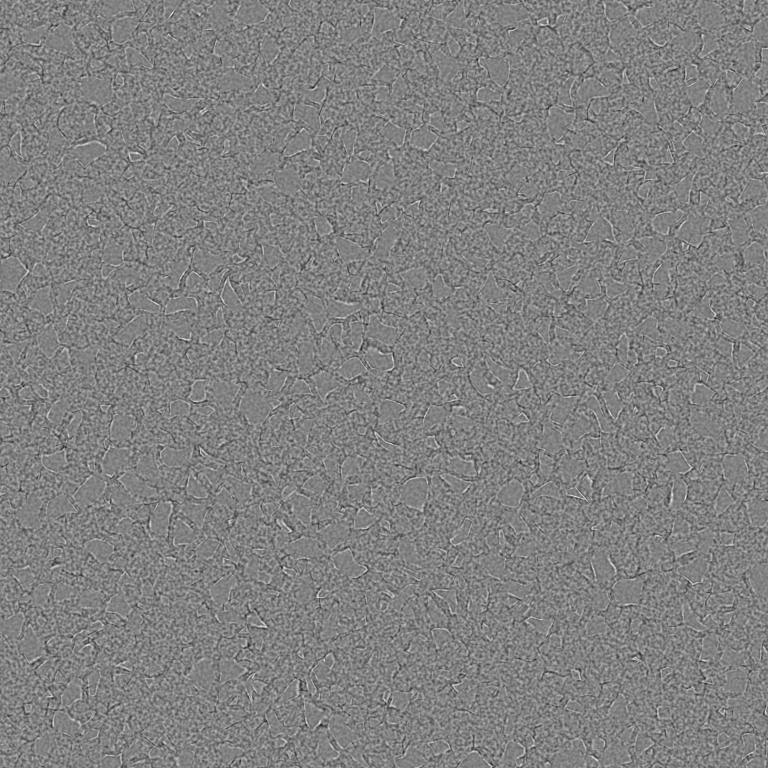
Give the GLSL for this texture map, as a Shadertoy shader.

```glsl
const float MID_GREY = 0.508;
const float TAU = 6.2831853;

vec2 hash2(vec2 cell, float seed) {
    uvec2 q = uvec2(ivec2(cell) + 4096) * uvec2(1597334673u, 3812015801u);
    uint n = (q.x ^ q.y ^ (uint(seed) * 2798796415u)) * 1597334673u;
    n = (n ^ (n >> 15)) * 2246822519u;
    n ^= n >> 13;
    uint m = n * 3266489917u;
    m ^= m >> 16;
    return vec2(n & 65535u, m & 65535u) / 65535.0;
}

float cornerSlope(vec2 cell, vec2 offset, float seed) {
    float angle = TAU * hash2(cell, seed).x;
    return dot(vec2(cos(angle), sin(angle)), offset);
}

float gradientNoise(vec2 p, float seed) {
    vec2 i = floor(p), f = p - i;
    vec2 u = f * f * f * (f * (f * 6.0 - 15.0) + 10.0);
    vec2 e = vec2(0.0, 1.0);
    return mix(
        mix(cornerSlope(i, f, seed), cornerSlope(i + e.yx, f - e.yx, seed), u.x),
        mix(cornerSlope(i + e.xy, f - e.xy, seed), cornerSlope(i + e.yy, f - e.yy, seed), u.x),
        u.y);
}

vec2 rotate(vec2 p, float angle) {
    float c = cos(angle), s = sin(angle);
    return vec2(c * p.x - s * p.y, s * p.x + c * p.y);
}

vec2 warp(vec2 p, float amount, float seed) {
    return p + amount * vec2(gradientNoise(p, seed), gradientNoise(p, seed + 1.0));
}

// Returns distance to the nearest cell border, and the cell id
vec3 voronoiBorder(vec2 p, float seed) {
    vec2 base = floor(p), f = p - base;
    vec2 nearest = vec2(0.0), id = base;
    float best = 8.0, border = 8.0;
    for (int y = -1; y <= 1; y++)
    for (int x = -1; x <= 1; x++) {
        vec2 g = vec2(x, y);
        vec2 r = g + hash2(base + g, seed) - f;
        if (dot(r, r) < best) {
            best = dot(r, r);
            nearest = r;
            id = base + g;
        }
    }
    for (int y = -2; y <= 2; y++)
    for (int x = -2; x <= 2; x++) {
        vec2 g = id - base + vec2(x, y);
        vec2 r = g + hash2(base + g, seed) - f;
        vec2 between = r - nearest;
        if (dot(between, between) > 1e-5)
            border = min(border, dot(0.5 * (nearest + r), normalize(between)));
    }
    return vec3(border, id);
}

// Ridge with opposite flanks, balanced to a zero mean
float ridge(float d, float width) {
    float t = d / width;
    return (1.0 - t * t) * exp(-0.5 * t * t);
}

// Light on the positive side, dark on the negative side
float bevel(float d, float width) {
    float t = d / width;
    return 1.65 * t * exp(-0.5 * t * t);
}

float broken(vec2 uv, float scale, float low, float high, float seed) {
    return smoothstep(low, high, gradientNoise(uv * scale, seed));
}

// x: balanced outline relief, y: face mask, z: footprint with outline
vec3 stoneLayer(vec2 uv, float scale, float coverage, float seed) {
    vec2 p = warp(uv * scale, 0.35, seed);
    p = warp(p * 3.0, 0.15, seed + 4.0) / 3.0;
    vec3 cell = voronoiBorder(p, seed);
    vec2 traits = hash2(cell.yz, seed + 7.0);
    float present = step(traits.x, coverage);
    float strength = mix(0.5, 1.2, fract(traits.y * 7.0));

    float d = cell.x / scale - mix(0.0032, 0.0046, traits.y);
    float relief = 0.15 * broken(uv, 60.0, -0.15, 0.3, seed + 8.0) * ridge(d - 0.001, 0.0013)
                 + 0.11 * broken(uv, 52.0, -0.15, 0.3, seed + 9.0) * bevel(d, 0.0013);
    return present * vec3(strength * relief,
        smoothstep(0.0, 0.003, d), smoothstep(-0.004, -0.002, d));
}

// Short dark cracks along fragments of cell borders
float cracks(vec2 uv, float scale, float seed) {
    vec2 p = warp(uv * scale, 0.4, seed);
    p = warp(p * 3.0, 0.18, seed + 4.0) / 3.0;
    float d = voronoiBorder(p, seed).x / scale;
    return broken(uv, 45.0, 0.0, 0.35, seed + 6.0) * ridge(d, 0.0014);
}

// Fine sandy grain from two rotated octaves
float grit(vec2 uv) {
    return 0.22 * gradientNoise(rotate(uv, 0.5) * 235.0, 31.0)
         + 0.14 * gradientNoise(rotate(uv, 1.2) * 310.0, 32.0);
}

void mainImage(out vec4 fragColor, in vec2 fragCoord) {
    vec2 uv = fragCoord / iResolution.y;

    // Large stones lie over the smaller ones
    vec3 large = stoneLayer(uv, 29.0, 0.32, 11.0);
    vec3 small = stoneLayer(uv, 46.0, 0.4, 51.0) * (1.0 - large.z);
    float face = max(large.y, 0.8 * small.y);

    // Grain is strong between stones and faint on their faces
    float grain = grit(uv) * mix(1.1, 0.5, face);
    float relief = large.x + 0.9 * small.x;
    relief -= 0.15 * cracks(uv, 36.0, 81.0) * (1.0 - 0.7 * face);

    float grey = MID_GREY + grain + relief;
    fragColor = vec4(vec3(clamp(grey, 0.0, 1.0)), 1.0);
}
```
